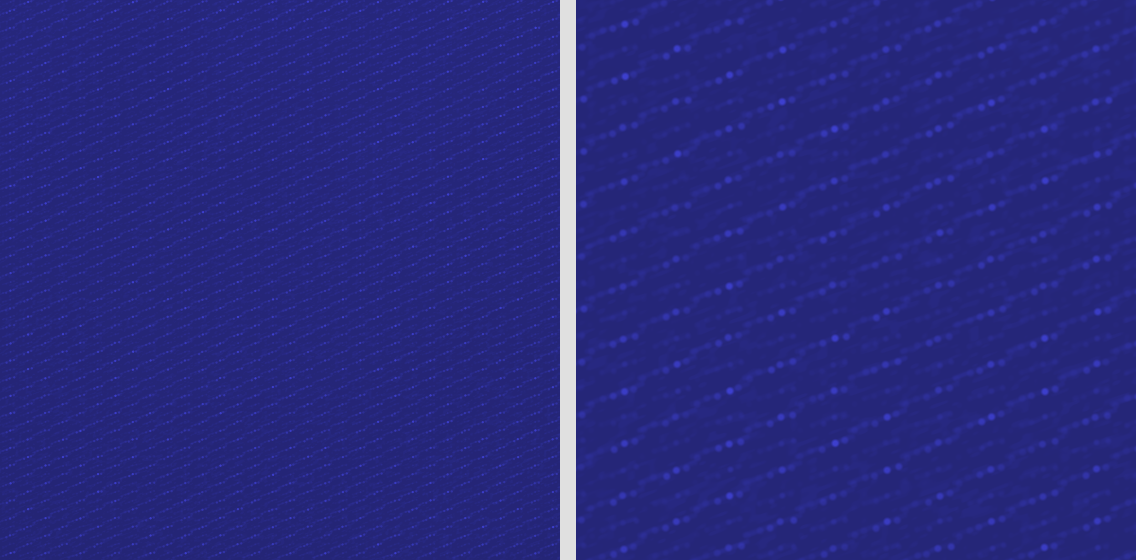
Left: the whole. Right: its middle third, enlarged.
A WebGL 1 fragment shader for this texture:

```glsl
precision highp float;
// Deep blue woven cloth: a 32 by 64 grid of short overlapping slanted strands,
// staggered so that every other cell carries a bright stitch cluster. Hashes
// vary the stitches; noise adds slanted grain and faint broad shading.
uniform vec2 u_resolution;

const vec2 REPEATS = vec2(32.0, 64.0);
const vec2 CELL_SIZE = vec2(2.0, 1.0); // in row heights
const vec2 ANCHOR = vec2(1.16, 0.78);  // brightest stitch in a cell
const float SLOPE = 0.36;

const vec3 BASE = vec3(0.146, 0.149, 0.475);
const vec3 THREAD = vec3(0.168, 0.174, 0.57);
const vec3 STITCH = vec3(0.24, 0.248, 0.81);

float hash(vec2 p) {
  return fract(sin(dot(p, vec2(127.1, 311.7))) * 43758.5453);
}

float valueNoise(vec2 p) {
  vec2 i = floor(p);
  vec2 f = fract(p);
  f = f * f * (3.0 - 2.0 * f);
  float low = mix(hash(i), hash(i + vec2(1.0, 0.0)), f.x);
  float high = mix(hash(i + vec2(0.0, 1.0)), hash(i + vec2(1.0, 1.0)), f.x);
  return mix(low, high, f.y);
}

// Coverage of a shape whose edge lies at distance zero
float fill(float distance, float blur) {
  return 1.0 - smoothstep(-blur, blur, distance);
}

float segmentDistance(vec2 p, vec2 a, vec2 b) {
  vec2 ab = b - a;
  float t = clamp(dot(p - a, ab) / dot(ab, ab), 0.0, 1.0);
  return length(p - a - ab * t);
}

// Short slanted strand through the anchor
float strandMask(vec2 p, float reach, float blur) {
  vec2 direction = vec2(1.0, SLOPE);
  float d = segmentDistance(p, -1.4 * reach * direction, 0.7 * reach * direction);
  return fill(d - 0.09, blur);
}

// Stitch points along the strand, brightest at the anchor
float stitchMask(vec2 p, vec2 cell, float radius, float blur) {
  float mask = 0.0;
  for (int i = 0; i < 5; i++) {
    float n = float(i);
    vec2 seed = cell + vec2(17.3, 9.1) * n;
    vec2 jitter = vec2(hash(seed), hash(seed + 41.7)) - 0.5;
    float along = 0.42 * (n - 3.0);
    vec2 center = vec2(along, SLOPE * along - 0.07 * mod(n + 1.0, 2.0));
    center += jitter * vec2(0.12, 0.08);
    float level = max(0.22, 1.0 - 0.42 * abs(n - 3.0)) * (0.85 + 0.6 * jitter.x);
    mask = max(mask, level * fill(length(p - center) - radius, blur));
  }
  return mask;
}

void main() {
  vec2 uv = gl_FragCoord.xy / u_resolution;
  vec2 grid = uv * REPEATS;
  vec2 home = floor(grid);
  vec2 cloth = grid * CELL_SIZE;
  float blur = max(0.07, 0.6 * REPEATS.y / u_resolution.y);

  // Gather strands and stitches from this cell and its neighbours
  float strands = 0.0;
  float stitches = 0.0;
  for (int j = -1; j <= 1; j++) {
    for (int i = -1; i <= 1; i++) {
      vec2 cell = home + vec2(float(i), float(j));
      vec2 p = cloth - cell * CELL_SIZE - ANCHOR;
      float strong = 1.0 - mod(cell.x + cell.y, 2.0);
      float wear = hash(cell + 5.7);
      float strand = strandMask(p, mix(0.6, 1.0, strong), blur);
      strands = max(strands, strand * mix(0.45, 0.8, strong));
      float stitch = stitchMask(p, cell, mix(0.1, 0.125, strong), blur);
      float level = mix(0.28, 0.9, strong) * mix(0.75, 1.15, wear);
      stitches = max(stitches, stitch * level);
    }
  }

  // Slanted grain breaks up the ground and the strands
  vec2 slanted = vec2(cloth.x, cloth.y - SLOPE * cloth.x);
  float grain = valueNoise(slanted * vec2(2.6, 5.0));
  vec3 color = mix(BASE, THREAD, 0.35 * smoothstep(0.55, 0.9, grain));
  color = mix(color, THREAD, strands * mix(0.35, 1.0, grain));
  color = mix(color, STITCH, min(stitches, 1.0));

  // Broad slanted shading, slightly lighter toward the top
  float shade = valueNoise(vec2(uv.x * 4.0 - uv.y, uv.y * 4.0 - uv.x * 1.5));
  color *= 0.975 + 0.042 * uv.y + 0.025 * (shade - 0.5);
  gl_FragColor = vec4(color, 1.0);
}
```
